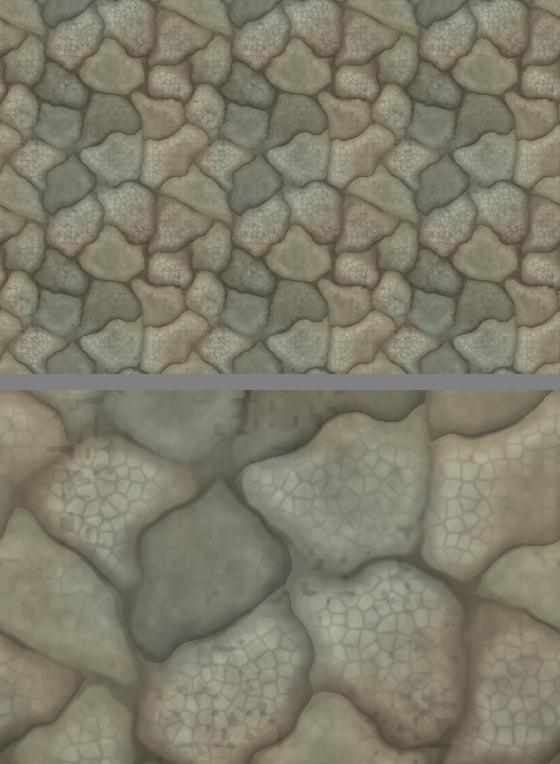
Top, the full canvas; bottom, a detail of the centre.
Reproduce this texture procedurally as a Shadertoy shader.

```glsl
// Weathered olive-grey flagstones with soft dark seams, domed faces and pale crackled patches.
#define REPEATS vec2(3.0, 2.0)
#define STONES 4.0
#define JITTER 0.82
#define SEAM_WIDTH 0.045
#define CRACKLE 34.0
#define OLIVE vec3(0.485, 0.475, 0.395)
#define BROWN vec3(0.545, 0.495, 0.415)
#define SLATE vec3(0.475, 0.500, 0.455)
#define PALE vec3(0.665, 0.665, 0.585)
#define SEAM vec3(0.285, 0.265, 0.205)

const float TAU = 6.2831853;

// Two random values per lattice cell, wrapping every period cells.
vec2 hash2(vec2 cell, float period) {
    uvec2 q = uvec2(floor(mod(cell + 0.5, period)));
    uint n = q.x * 1597u + q.y * 51749u + uint(period) * 7919u + 17u;
    n = (n ^ (n >> 15)) * 2246822519u;
    n = (n ^ (n >> 13)) * 3266489917u;
    n ^= n >> 16;
    return vec2(n & 65535u, n >> 16) / 65535.0;
}

// Wrapping value noise; uv spans one tile.
float noise(vec2 uv, float period) {
    vec2 p = uv * period, i = floor(p), f = fract(p);
    f = f * f * (3.0 - 2.0 * f);
    float bottom = mix(hash2(i, period).x, hash2(i + vec2(1, 0), period).x, f.x);
    float top = mix(hash2(i + vec2(0, 1), period).x, hash2(i + vec2(1, 1), period).x, f.x);
    return mix(bottom, top, f.y);
}

float fbm(vec2 uv, float period) {
    float sum = 0.0, gain = 0.5;
    for (int k = 0; k < 4; k++) {
        sum += gain * noise(uv, period);
        period *= 2.0;
        gain *= 0.5;
    }
    return sum / 0.9375;
}

// Wrapping cellular pattern with rounded corners.
// Returns edge distance, overlap (-1 under, 1 over) and direction to the edge.
vec4 cells(vec2 uv, float period, out vec2 id) {
    vec2 p = uv * period, base = floor(p), f = fract(p);
    vec2 nearest = vec2(0.0), home = vec2(0.0);
    float best = 9.0;
    for (int y = -1; y <= 1; y++)
    for (int x = -1; x <= 1; x++) {
        vec2 g = vec2(x, y);
        vec2 r = g + 0.5 + JITTER * (hash2(base + g, period) - 0.5) - f;
        if (dot(r, r) < best) { best = dot(r, r); nearest = r; home = g; }
    }
    id = hash2(base + home, period);
    float sum = 0.0, overlap = 0.0;
    vec2 toward = vec2(0.0);
    for (int y = -2; y <= 2; y++)
    for (int x = -2; x <= 2; x++) {
        vec2 g = home + vec2(x, y);
        if (x == 0 && y == 0) continue;
        vec2 h = hash2(base + g, period);
        vec2 r = g + 0.5 + JITTER * (h - 0.5) - f;
        vec2 n = normalize(r - nearest);
        float w = exp(-16.0 * dot(0.5 * (nearest + r), n));
        sum += w;
        overlap += w * sign(id.y - h.y);
        toward += w * n;
    }
    return vec4(-log(sum) / 16.0, overlap / sum, toward / sum);
}

void mainImage(out vec4 fragColor, in vec2 fragCoord) {
    vec2 uv = fragCoord / iResolution.xy * REPEATS;

    // Bend the stone outlines.
    vec2 bent = uv + 0.022 * sin(TAU * (2.0 * uv.yx + vec2(0.1, 0.6)))
                   + 0.010 * sin(TAU * (5.0 * uv.yx + 2.0 * uv + vec2(0.4, 0.2)));
    bent += 0.035 * (vec2(noise(uv, 11.0), noise(uv, 13.0)) - 0.5);
    bent += 0.012 * (vec2(noise(uv, 29.0), noise(uv, 31.0)) - 0.5);

    vec2 id, chip;
    vec4 stone = cells(bent, STONES, id);
    float edge = max(stone.x, 0.0);

    // Stone tint, blotches and grain.
    float blotch = fbm(uv, 5.0), stain = fbm(uv, 7.0);
    float grain = fbm(uv, 48.0);
    vec3 color = mix(OLIVE, BROWN, smoothstep(0.25, 0.75, 0.5 * id.x + 0.5 * stain));
    color = mix(color, SLATE, 0.8 * smoothstep(0.45, 0.75, fbm(uv, 3.0)));
    color *= 1.0 + 0.30 * (blotch - 0.5) + 0.12 * (id.y - 0.5);

    // Pale worn patches, broken by fine crackle.
    float worn = smoothstep(0.42, 0.72, 0.65 * fbm(uv, 6.0) + 0.35 * id.x);
    worn *= smoothstep(0.03, 0.22, edge);
    float crack = cells(uv + 0.008 * blotch, CRACKLE, chip).x;
    float crackLine = 1.0 - smoothstep(0.0, 0.16, crack);
    color = mix(color, PALE, worn * (0.50 + 0.25 * grain));
    color *= 1.0 - crackLine * (0.02 + 0.10 * worn);

    // Domed faces lit from above; lower stones fall into shadow.
    float rim = exp(-7.0 * edge);
    color *= 1.0 + rim * (0.10 * dot(stone.zw, vec2(-0.5, 0.85)) + 0.07 * stone.y - 0.09);
    color *= 1.0 + 0.07 * smoothstep(0.05, 0.15, edge) * (1.0 - smoothstep(0.15, 0.32, edge));

    // Seams that thin out and fade along their length.
    float strength = mix(0.30, 0.85, smoothstep(0.25, 0.65, noise(uv, 9.0)));
    float line = 1.0 - smoothstep(0.0, SEAM_WIDTH * (0.7 + 0.6 * stain), stone.x);
    color = mix(color, SEAM, strength * (0.62 * line + 0.16 * exp(-18.0 * edge)));

    // Pits and fine speckle.
    float pit = smoothstep(0.68, 0.85, noise(uv, 70.0)) * smoothstep(0.4, 0.7, stain);
    color *= (1.0 + 0.16 * (grain - 0.5)) * (1.0 - 0.13 * pit);
    fragColor = vec4(color, 1.0);
}
```
